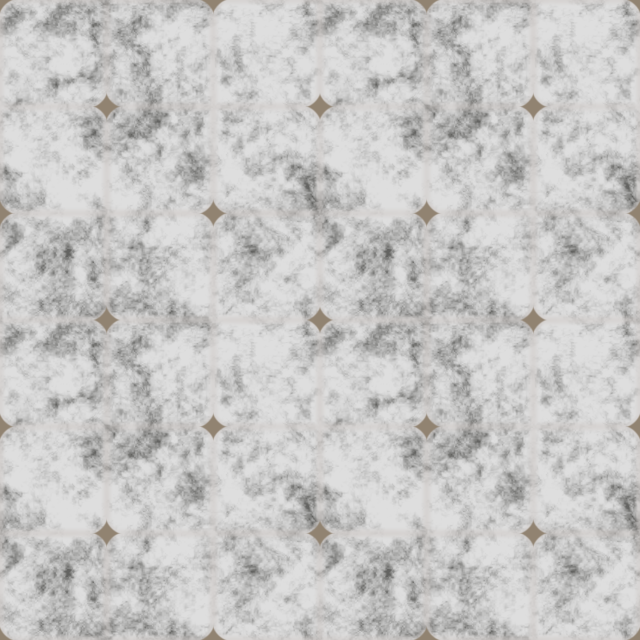
This texture is drawn by a WebGL 1 fragment shader. Its source:

```glsl
precision highp float;

uniform vec2 u_resolution;

const float TILES = 6.0;           // tiles across and down
const float STONE_REPEATS = 2.0;   // stone pattern repeats across and down
const float CORNER_RADIUS = 0.2;   // rounded tile corner, in tiles
const float JOINT_WIDTH = 0.065;   // soft joint half width, in tiles
const vec3 STONE_LIGHT = vec3(0.87, 0.87, 0.87);
const vec3 JOINT_COLOR = vec3(0.82, 0.80, 0.79);
const vec3 DIAMOND_COLOR = vec3(0.57, 0.515, 0.445);

float hash(vec2 p) {
  return fract(sin(dot(p, vec2(127.1, 311.7))) * 43758.545);
}

// Value noise that wraps after a whole number of lattice cells
float noise(vec2 p, float period, float seed) {
  vec2 cell = floor(p);
  vec2 f = fract(p);
  f = f * f * (3.0 - 2.0 * f);
  vec2 lo = mod(cell, period) + seed;
  vec2 hi = mod(cell + 1.0, period) + seed;
  return mix(mix(hash(lo), hash(vec2(hi.x, lo.y)), f.x),
             mix(hash(vec2(lo.x, hi.y)), hash(hi), f.x), f.y);
}

float fbm(vec2 q, float frequency, float gain, float seed) {
  float sum = 0.0;
  float total = 0.0;
  float weight = 1.0;
  for (int i = 0; i < 4; i++) {
    sum += weight * noise(q * frequency, frequency, seed);
    total += weight;
    weight *= gain;
    frequency *= 2.0;
    seed += 17.3;
  }
  return sum / total;
}

// Wrapped line from a to b, fading towards its ends
float vein(vec2 q, vec2 a, vec2 b, float width) {
  vec2 arm = 0.5 * (b - a);
  vec2 d = fract(q - 0.5 * (a + b) + 0.5) - 0.5;
  float t = clamp(dot(d, arm) / dot(arm, arm), -1.0, 1.0);
  float reach = 1.0 - smoothstep(0.0, width, length(d - arm * t));
  return reach * (1.0 - 0.8 * t * t);
}

// Short cracks, mostly rising to the right
float cracks(vec2 q) {
  float sum = 0.0;
  for (int i = 0; i < 16; i++) {
    float id = float(i);
    vec2 start = vec2(hash(vec2(id, 3.1)), hash(vec2(id, 8.7)));
    float angle = mix(-1.2, 1.0, hash(vec2(id, 5.3)));
    float size = mix(0.06, 0.18, hash(vec2(id, 2.9)));
    float width = mix(0.009, 0.024, hash(vec2(id, 6.1)));
    vec2 end = start + size * vec2(cos(angle), sin(angle));
    sum += vein(q, start, end, width) * mix(0.35, 1.0, hash(vec2(id, 9.4)));
  }
  return min(sum, 1.0);
}

vec3 stone(vec2 q) {
  vec2 warp = vec2(fbm(q, 8.0, 0.6, 11.0), fbm(q, 8.0, 0.6, 43.0)) - 0.5;
  vec2 bent = q + 0.09 * warp;
  float cloud = fbm(bent, 5.0, 0.55, 71.0);
  float grain = fbm(q + 0.03 * warp, 24.0, 0.75, 29.0);
  float breakup = smoothstep(0.3, 0.65, fbm(bent, 12.0, 0.6, 97.0));

  // Long diagonal vein with a dark core, and a flatter one below it
  vec2 west = vec2(-0.1, 0.63);
  vec2 east = vec2(0.66, 0.93);
  float band = vein(bent, west, east, 0.045);
  float core = vein(bent, west, east, 0.016);
  float flatVein = vein(bent, vec2(0.6, 0.03), vec2(1.02, -0.04), 0.025);

  float stain = grain + 0.65 * (cloud - 0.5) + 0.12 * band;
  stain += breakup * (0.16 * core + 0.15 * flatVein + 0.18 * cracks(bent));
  float depth = max(stain - 0.25, 0.0);
  float shade = min(1.05 * depth * depth, 0.48);
  return STONE_LIGHT - shade * vec3(1.0, 1.0, 1.02);
}

// Soft gap left by four rounded tile corners, on alternate crossings
float diamond(vec2 g, float inner, float outer) {
  vec2 crossing = floor(g + 0.5);
  float present = 1.0 - step(0.5, mod(crossing.x + crossing.y, 2.0));
  vec2 inset = max(CORNER_RADIUS - abs(g - crossing), 0.0);
  float gap = length(inset) - CORNER_RADIUS;
  return present * smoothstep(outer, inner, gap);
}

float joint(vec2 g) {
  vec2 edge = abs(g - floor(g + 0.5));
  vec2 line = 1.0 - smoothstep(0.0, JOINT_WIDTH, edge);
  return max(line.x, line.y);
}

void main() {
  vec2 uv = gl_FragCoord.xy / u_resolution;
  vec2 g = uv * TILES;
  vec3 color = stone(uv * STONE_REPEATS);

  // Pale joints and the worn halo around each diamond
  float wear = mix(0.4, 0.75, fbm(uv, 18.0, 0.6, 53.0));
  float halo = 1.0 - smoothstep(0.0, 0.05, 0.05 * (1.0 - diamond(g, 0.02, -0.04)));
  color = mix(color, JOINT_COLOR, wear * max(joint(g), halo));

  float fill = 1.0 - smoothstep(0.0, 1.0, 1.0 - diamond(g, 0.032, 0.002));
  color = mix(color, DIAMOND_COLOR, fill);
  gl_FragColor = vec4(color, 1.0);
}
```
